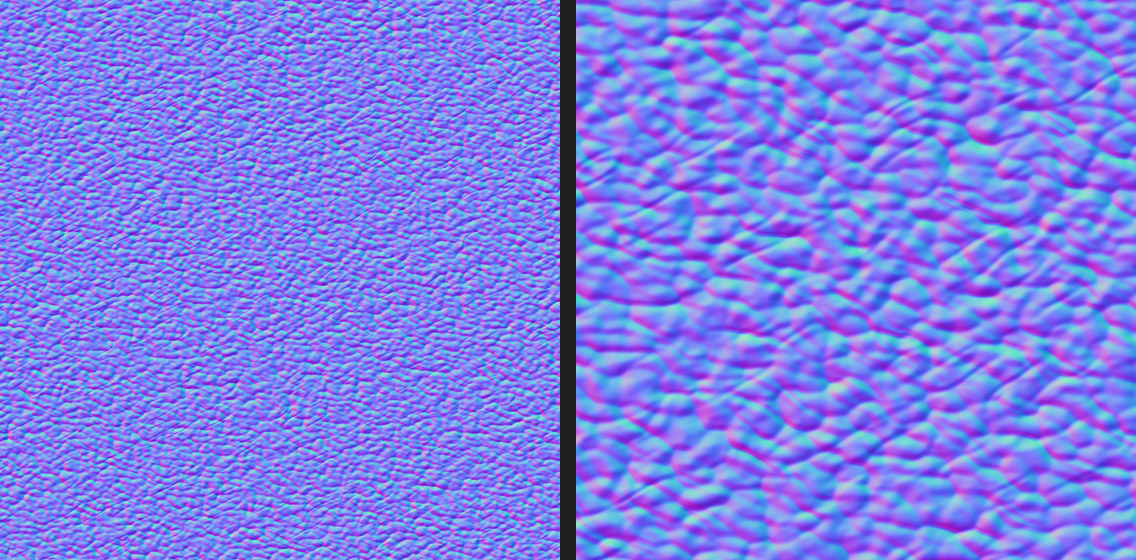
Left: the whole. Right: its middle third, enlarged.
A WebGL 2 fragment shader for this texture map:

```glsl
#version 300 es
precision highp float;

#define GRAIN_SCALE vec2(64.0, 98.0)
#define GRAIN_TILT 0.24
#define CREASE_SHARPNESS 8.5
#define PEBBLE_SCALE vec2(112.0, 142.0)
#define PEBBLE_HEIGHT 0.44
#define WRINKLE_SCALE vec2(32.0, 66.0)
#define WRINKLE_SLANT 0.5
#define WRINKLE_DEPTH 0.2
#define WARP 0.005
#define RELIEF 0.0071
#define SAMPLE_STEP 0.0016
#define DEPTH_AXIS 0.94

uniform vec2 u_resolution;
out vec4 outColor;

float hash(vec2 p) {
    return fract(sin(dot(p, vec2(127.1, 311.7))) * 43758.5453);
}

float valueNoise(vec2 p) {
    vec2 cell = floor(p);
    vec2 f = fract(p);
    vec2 blend = f * f * f * (f * (f * 6.0 - 15.0) + 10.0);
    float bottom = mix(hash(cell), hash(cell + vec2(1.0, 0.0)), blend.x);
    float top = mix(hash(cell + vec2(0.0, 1.0)), hash(cell + vec2(1.0)), blend.x);
    return mix(bottom, top, blend.y);
}

// Rounded cells with soft creases, each tilted towards the top
float grains(vec2 p) {
    vec2 cell = floor(p);
    vec2 f = fract(p);
    float weightSum = 0.0;
    float tiltSum = 0.0;
    for (int y = -1; y <= 1; y++) {
        for (int x = -1; x <= 1; x++) {
            vec2 offset = vec2(x, y);
            vec2 id = cell + offset;
            vec2 jitter = vec2(hash(id), hash(id + 57.3));
            vec2 toCentre = offset + 0.08 + 0.84 * jitter - f;
            float weight = exp(-CREASE_SHARPNESS * dot(toCentre, toCentre));
            weightSum += weight;
            tiltSum += weight * toCentre.y;
        }
    }
    return log(weightSum) / CREASE_SHARPNESS + GRAIN_TILT * tiltSum / weightSum;
}

// Short slanted grooves along the level lines of stretched noise
float wrinkle(vec2 p, float slant) {
    vec2 sheared = vec2(p.x, p.y + slant * p.x) * WRINKLE_SCALE;
    float level = valueNoise(sheared + 40.0 * slant) - 0.5;
    return exp(-40.0 * level * level);
}

float leatherHeight(vec2 p) {
    vec2 bend = vec2(valueNoise(p * 43.0 + 3.7), valueNoise(p * 39.0 + 21.4)) - 0.5;
    vec2 warped = p + WARP * bend;

    // Grain rows lean slightly, so that they avoid the lattice axes
    vec2 leaning = vec2(warped.x + 0.15 * warped.y, warped.y + 0.12 * warped.x);
    float height = grains(leaning * GRAIN_SCALE);

    // Fine pebbles on a sheared lattice
    vec2 sheared = vec2(p.x + 0.35 * p.y, p.y - 0.25 * p.x);
    height += PEBBLE_HEIGHT * valueNoise(sheared * PEBBLE_SCALE);

    float grooves = wrinkle(warped, WRINKLE_SLANT) + wrinkle(warped, -WRINKLE_SLANT);
    return height - WRINKLE_DEPTH * grooves;
}

void main() {
    vec2 p = gl_FragCoord.xy / u_resolution.y;
    vec2 dx = vec2(SAMPLE_STEP, 0.0);
    vec2 dy = dx.yx;

    // Surface slope by central differences
    vec2 slope = vec2(leatherHeight(p + dx) - leatherHeight(p - dx),
                      leatherHeight(p + dy) - leatherHeight(p - dy));
    slope *= RELIEF / (2.0 * SAMPLE_STEP);

    // Normal encoded as colour, with the red axis pointing left
    vec3 normal = normalize(vec3(slope.x, -slope.y, 1.0));
    outColor = vec4(0.5 + 0.5 * normal * vec3(1.0, 1.0, DEPTH_AXIS), 1.0);
}
```
